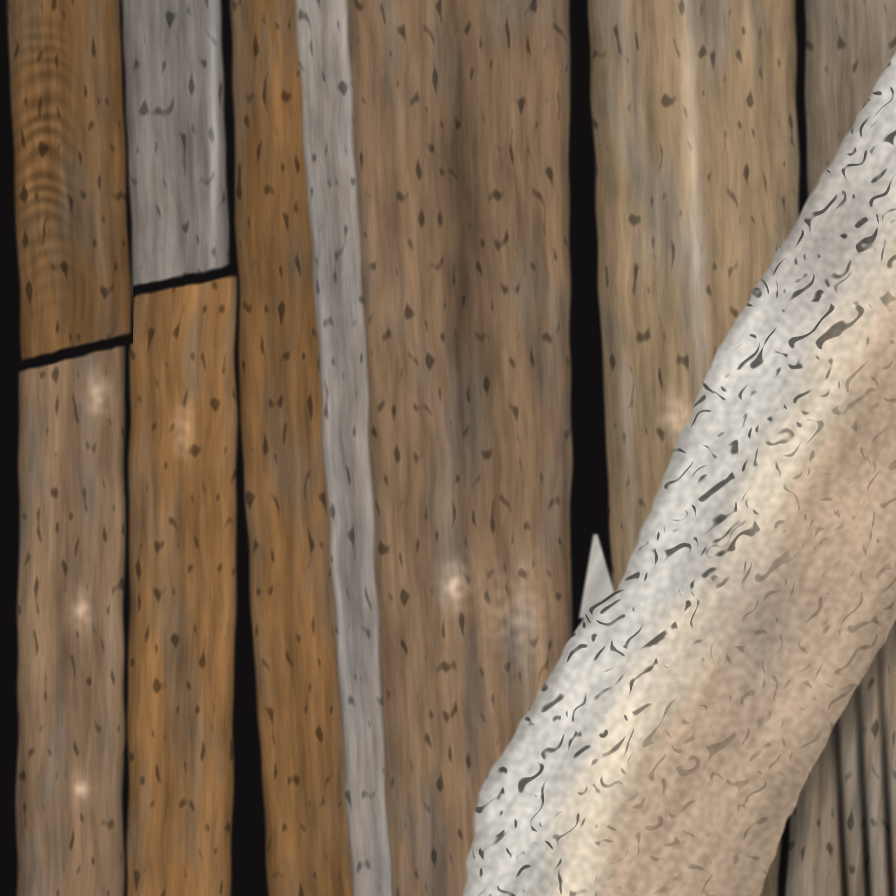
Reproduce this texture procedurally as a three.js fragment shader.

```glsl
// Weathered upright barn boards crossed by a pale, stripped diagonal timber.
varying vec2 vUv;

const float SOFT = 0.0028;
const float GRAIN = 0.20;
const float FLECKS = 0.55;
const vec3 GAP = vec3(0.065, 0.06, 0.06);
const vec3 OCHRE = vec3(0.50, 0.365, 0.23);
const vec3 BROWN = vec3(0.49, 0.395, 0.305);
const vec3 TAN = vec3(0.54, 0.455, 0.355);
const vec3 GREY = vec3(0.50, 0.465, 0.435);
const vec3 SILVER = vec3(0.81, 0.79, 0.755);
const vec3 CREAM = vec3(0.86, 0.80, 0.71);
const vec3 PEACH = vec3(0.73, 0.635, 0.54);
const vec2 BEAM_DIR = vec2(0.49, 0.872);

vec2 gradient(vec2 c) {
  float a = fract(sin(dot(c, vec2(127.1, 311.7))) * 43758.5) * 6.2832;
  return vec2(cos(a), sin(a));
}

float noise(vec2 p) {
  vec2 i = floor(p), f = fract(p);
  vec2 u = f * f * f * (f * (f * 6.0 - 15.0) + 10.0);
  vec2 e = vec2(1.0, 0.0);
  float low = mix(dot(gradient(i), f), dot(gradient(i + e.xy), f - e.xy), u.x);
  float high = mix(dot(gradient(i + e.yx), f - e.yx), dot(gradient(i + e.xx), f - e.xx), u.x);
  return mix(low, high, u.y) * 1.4;
}

float fbm(vec2 p) {
  float sum = 0.0, amp = 0.6;
  for (int i = 0; i < 4; i++) {
    sum += amp * noise(p);
    p = p * 2.03 + 7.3;
    amp *= 0.55;
  }
  return sum;
}

float ramp(float a, float b, float v) { return clamp((v - a) / (b - a), 0.0, 1.0); }
float above(float edge, float v) { return smoothstep(edge - SOFT, edge + SOFT, v); }
float spot(vec2 p, vec2 c, vec2 size) { vec2 d = (p - c) / size; return exp(-dot(d, d)); }

// Edge position at height y from its bottom, middle and top positions
float edgeAt(float y, vec3 k) {
  return y < 0.5 ? mix(k.x, k.y, y * 2.0) : mix(k.y, k.z, y * 2.0 - 1.0);
}

// One upright board between two edges, with streaks, pits and rounded sides
vec3 board(vec3 under, vec2 p, vec3 leftKnots, vec3 rightKnots, vec3 tint, float seed) {
  float wobble = 0.0025 * noise(vec2(seed, p.y * 14.0));
  float l = edgeAt(p.y, leftKnots) + wobble, r = edgeAt(p.y, rightKnots) + wobble;
  float t = (p.x - l) / (r - l);
  vec2 q = vec2(p.x - l, p.y) + seed;
  float broad = fbm(q * vec2(34.0, 2.2));
  float fine = fbm(q * vec2(110.0, 13.0));
  float pits = smoothstep(0.40, 0.75, noise(q * vec2(95.0, 38.0)));
  float sides = smoothstep(-0.08, 0.13, t) * smoothstep(1.06, 0.90, t);
  vec3 c = tint * (1.0 + GRAIN * (1.5 * broad + 0.9 * fine));
  c = mix(c, vec3(dot(c, vec3(0.34))), 0.35 * smoothstep(-0.1, 0.5, fbm(q * vec2(18.0, 4.0))));
  c *= mix(0.62, 1.03, sides) * (1.0 - 0.38 * pits);
  return mix(under, c, above(l, p.x) * above(p.x, r));
}

vec3 wall(vec2 p) {
  vec3 c = GAP;
  // Left pair: short upper boards over longer lower ones
  vec3 lower = board(c, p, vec3(0.018, 0.021, 0.025), vec3(0.138, 0.139, 0.145), BROWN, 1.3);
  lower = board(lower, p, vec3(0.142, 0.144, 0.155), vec3(0.258, 0.265, 0.258), OCHRE * 1.04, 2.7);
  vec3 upper = board(c, p, vec3(0.02, 0.028, 0.008), vec3(0.14, 0.151, 0.134), OCHRE * 0.88, 4.1);
  float rings = sin(p.y * 330.0 + 5000.0 * pow(p.x - 0.05, 2.0) + 5.0 * noise(p * 18.0));
  upper *= 1.0 + 0.16 * rings * spot(p, vec2(0.048, 0.84), vec2(0.026, 0.13));
  upper = board(upper, p, vec3(0.15, 0.155, 0.136), vec3(0.25, 0.262, 0.247), GREY * 0.93, 5.9);
  upper += 0.22 * spot(p, vec2(0.238, 0.85), vec2(0.006, 0.16));
  float joint = p.x < 0.148 ? 0.597 + 0.25 * (p.x - 0.02) : 0.681 + 0.21 * (p.x - 0.15);
  joint += 0.002 * noise(p * 60.0);
  c = mix(lower, GAP, above(joint - 0.012, p.y));
  c = mix(c, upper, above(joint, p.y));
  // Ochre plank, broad plank, then the slim grey pole between them
  c = board(c, p, vec3(0.30, 0.27, 0.257), vec3(0.40, 0.37, 0.34), OCHRE * 0.94, 7.2);
  c = board(c, p, vec3(0.43, 0.405, 0.38), vec3(0.638, 0.638, 0.635), BROWN, 8.6);
  c *= 1.0 - 0.22 * spot(p, vec2(0.52, 0.75), vec2(0.025, 0.35));
  c = board(c, p, vec3(0.393, 0.361, 0.329), vec3(0.437, 0.414, 0.388), GREY * 1.13, 10.4);
  // Right planks
  c = board(c, p, vec3(0.70, 0.676, 0.656), vec3(0.868, 0.897, 0.888), TAN, 12.1);
  c = board(c, p, vec3(0.876, 0.907, 0.898), vec3(1.04), mix(TAN, GREY, 0.4), 14.8);
  float streakX = 0.783 - 0.04 * (p.y - 0.6);
  c += 0.20 * spot(p, vec2(streakX, 0.82), vec2(0.010, 0.26));
  for (int i = 0; i < 3; i++) {
    float x = 0.943 + 0.026 * float(i) - 0.05 * p.y;
    c *= 1.0 - 0.75 * spot(p, vec2(x, 0.0), vec2(0.005, 0.3));
  }
  // Pale knots and worn patches
  float worn = spot(p, vec2(0.11, 0.56), vec2(0.014, 0.025)) + spot(p, vec2(0.205, 0.52), vec2(0.010, 0.03))
    + spot(p, vec2(0.09, 0.318), vec2(0.013, 0.022)) + spot(p, vec2(0.09, 0.12), vec2(0.01, 0.016))
    + 1.3 * spot(p, vec2(0.508, 0.347), vec2(0.015, 0.025)) + 0.7 * spot(p, vec2(0.575, 0.31), vec2(0.035, 0.055))
    + spot(p, vec2(0.755, 0.535), vec2(0.018, 0.025));
  return c + worn * vec3(0.23, 0.22, 0.21) * (0.85 + 0.6 * noise(p * 80.0));
}

vec3 beam(vec3 under, vec2 p) {
  float rough = 0.004 * noise(p * 38.0);
  float l = 0.518 + 0.016 * ramp(0.0, 0.115, p.y) + 0.124 * ramp(0.115, 0.323, p.y)
    + 0.032 * ramp(0.323, 0.342, p.y) + 0.104 * ramp(0.342, 0.596, p.y) + 0.241 * ramp(0.596, 1.0, p.y) + rough;
  float r = 0.846 + 0.052 * ramp(0.0, 0.128, p.y) + 0.56 * max(p.y - 0.128, 0.0) + rough;
  float t = (p.x - l) / (r - l);
  vec2 q = vec2(dot(p, vec2(BEAM_DIR.y, -BEAM_DIR.x)), dot(p, BEAM_DIR));
  float streak = fbm(q * vec2(40.0, 5.0));
  float blotch = fbm(q * vec2(14.0, 7.0) + 3.0);
  // Silver face, cream ridge, peach underside
  float turn = t + 0.07 * blotch;
  vec3 c = mix(SILVER, CREAM, smoothstep(0.20, 0.36, turn));
  c = mix(c, PEACH, smoothstep(0.38, 0.52, turn));
  c = mix(c, GREY * 1.25, 0.5 * spot(p, vec2(0.93, 0.74), vec2(0.06, 0.09)));
  c = mix(c, GREY * 1.15, 0.5 * spot(p, vec2(0.84, 0.31), vec2(0.05, 0.09)));
  c *= 1.0 + 0.16 * streak + 0.12 * blotch + 0.10 * noise(p * 110.0);
  float marks = smoothstep(0.30, 0.62, noise(q * vec2(100.0, 42.0) + 2.0 * noise(p * 30.0)));
  c *= 1.0 - FLECKS * marks * mix(1.0, 0.35, smoothstep(0.25, 0.5, t));
  c *= mix(0.80, 1.0, smoothstep(0.0, 0.06, t)) * mix(1.0, 0.82, smoothstep(0.80, 1.0, t));
  // Torn splinter standing off the left edge
  float rise = ramp(0.31, 0.404, p.y);
  float splinter = above(mix(0.646, 0.662, rise), p.x) * above(p.x, mix(0.694, 0.667, rise));
  splinter *= above(0.31, p.y) * above(p.y, 0.404);
  vec3 splinterColor = SILVER * (0.88 + 0.2 * streak);
  under = mix(under, splinterColor, splinter);
  under *= 1.0 - 0.3 * smoothstep(0.12, 0.0, t - 1.0) * step(1.0, t);
  return mix(under, c, above(l, p.x) * above(p.x, r));
}

void main() {
  gl_FragColor = vec4(clamp(beam(wall(vUv), vUv), 0.0, 1.0), 1.0);
}
```
